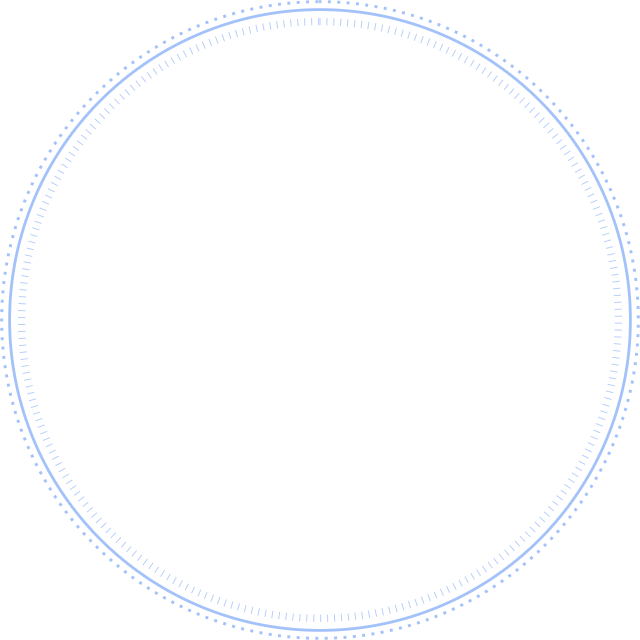
Give the GLSL for this background, as a three.js fragment shader.

```glsl
// Pale blue dial on white: a solid circle between an outer dotted ring and inner tick marks.
#define RING_RADIUS 0.4850
#define RING_HALF_WIDTH 0.0022
#define DOT_RADIUS 0.4974
#define DOT_COUNT 213.33
#define DOT_HALF_SIZE vec2(0.0023, 0.0023)
#define TICK_RADIUS 0.4662
#define TICK_COUNT 270.2
#define TICK_HALF_SIZE vec2(0.0007, 0.0058)
#define BLUE vec3(0.64, 0.76, 0.98)
#define TICK_OPACITY 0.85

varying vec2 vUv;

const float TAU = 6.283185;

// Share of a pixel covered by a band of the given half width
float bandCoverage(float distanceFromMiddle, float halfWidth, float pixel) {
  float edge = (halfWidth - abs(distanceFromMiddle)) / pixel + 0.5;
  return clamp(min(edge, 2.0 * halfWidth / pixel), 0.0, 1.0);
}

// Dashes spaced clockwise from the top; a fractional count leaves a seam there
float dashedRing(float radius, float turn, float ringRadius, float count,
                 vec2 halfSize, float pixel) {
  float phase = turn * count;
  float nearest = min(abs(phase - floor(phase + 0.5)), count - phase);
  float along = nearest * TAU * ringRadius / count;
  return bandCoverage(along, halfSize.x, pixel)
       * bandCoverage(radius - ringRadius, halfSize.y, pixel);
}

void main() {
  vec2 p = vUv - 0.5;
  float pixel = max(fwidth(vUv.x), 0.0001);
  float radius = length(p);
  float turn = fract(atan(p.x, p.y) / TAU);

  // Three concentric layers
  float ring = bandCoverage(radius - RING_RADIUS, RING_HALF_WIDTH, pixel);
  float dots = dashedRing(radius, turn, DOT_RADIUS, DOT_COUNT, DOT_HALF_SIZE, pixel);
  float ticks = dashedRing(radius, turn, TICK_RADIUS, TICK_COUNT, TICK_HALF_SIZE, pixel);

  float ink = max(max(ring, dots), ticks * TICK_OPACITY);
  gl_FragColor = vec4(mix(vec3(1.0), BLUE, ink), 1.0);
}
```
